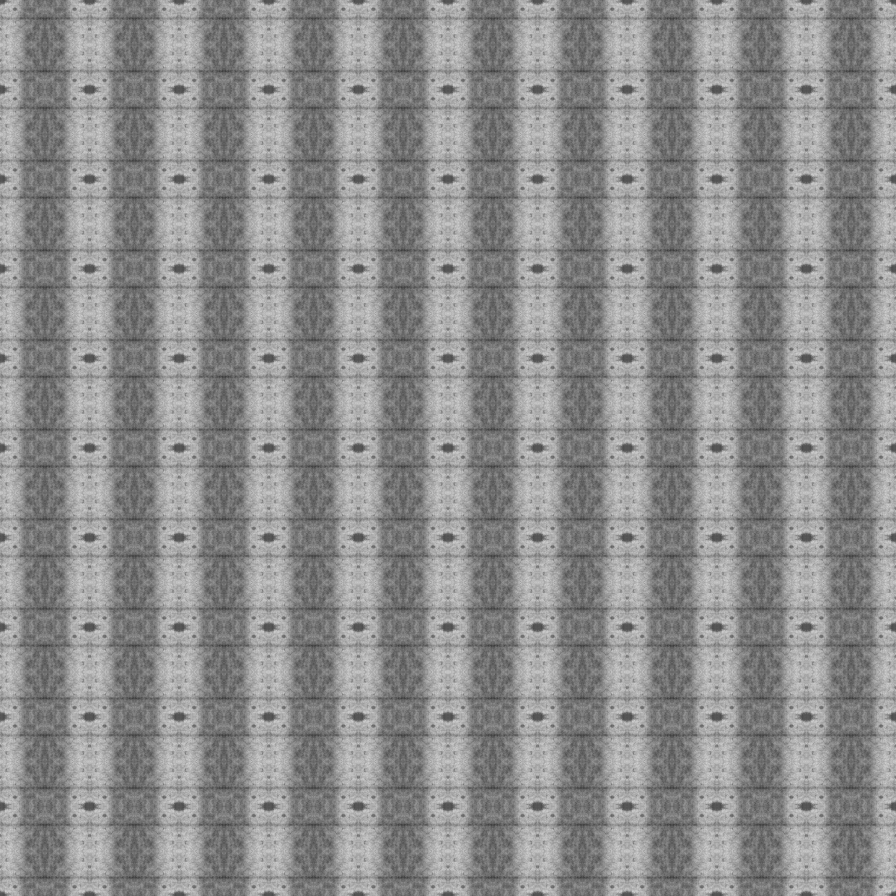
This pattern is drawn by a three.js fragment shader. Its source:

```glsl
// Weathered grey stone: soft pale columns crossed by paired dark seams, with a
// dark oval knot between each pair. Every cell is folded into one quadrant, so
// gradient-noise grain mirrors about both axes and the grid tiles seamlessly.
varying vec2 vUv;

const float REPEATS = 10.0;
const float SEAM_HEIGHT = 0.205;
const float DARK_STONE = 0.465;
const float PALE_STONE = 0.69;
const float KNOT_TONE = 0.29;

vec2 gradientAt(vec2 lattice) {
  float angle = 6.2832 * fract(sin(dot(lattice, vec2(127.1, 311.7))) * 43758.5);
  return vec2(cos(angle), sin(angle));
}

float gradientNoise(vec2 p) {
  vec2 i = floor(p);
  vec2 f = p - i;
  vec2 u = f * f * f * (f * (f * 6.0 - 15.0) + 10.0);
  vec2 e = vec2(1.0, 0.0);
  float low = mix(dot(gradientAt(i), f),
                  dot(gradientAt(i + e.xy), f - e.xy), u.x);
  float high = mix(dot(gradientAt(i + e.yx), f - e.yx),
                   dot(gradientAt(i + e.xx), f - e.xx), u.x);
  return mix(low, high, u.y);
}

float fractalNoise(vec2 p) {
  float sum = 0.0;
  float weight = 1.0;
  for (int octave = 0; octave < 3; octave++) {
    sum += weight * gradientNoise(p);
    p = p * 1.9 + 17.3;
    weight *= 0.75;
  }
  return sum;
}

// Distance to the nearest mirror axes: a quadrant running from 0 to 0.5
vec2 foldCell(vec2 p) {
  return abs(fract(p + 0.5) - 0.5);
}

float softOval(vec2 p, vec2 center, vec2 radius, float blur) {
  return 1.0 - smoothstep(1.0 - blur, 1.0 + blur, length((p - center) / radius));
}

float softLine(float distance, float halfWidth) {
  return 1.0 - smoothstep(0.0, halfWidth, abs(distance));
}

// Pale column, narrower and crisper inside the knot band
float columnLight(vec2 q, float band, float wobble) {
  float x = q.x + 0.035 * wobble;
  float broad = 1.0 - smoothstep(0.13, 0.36, x);
  float narrow = 1.0 - smoothstep(0.17, 0.28, x);
  return mix(broad, narrow, band);
}

// Thin cracks where the noise changes sign
float veins(vec2 q, float scale) {
  return 1.0 - smoothstep(0.0, 0.13, abs(gradientNoise(q * scale + 5.7)));
}

void main() {
  vec2 q = foldCell(vUv * REPEATS);
  float wobble = gradientNoise(q * vec2(11.0, 13.0) + 3.4);
  float grain = fractalNoise(q * 21.0 + 9.1);
  float streaks = gradientNoise(q * vec2(28.0, 7.0) + 31.6);
  float seamOffset = q.y - SEAM_HEIGHT - 0.012 * wobble;
  float band = 1.0 - smoothstep(-0.015, 0.015, seamOffset);

  // Columns and the tonal difference between bands
  float light = columnLight(q, band, wobble);
  float dark = 1.0 - light;
  float tone = mix(DARK_STONE, PALE_STONE, light);
  tone += 0.025 * light * smoothstep(0.22, 0.4, q.y);
  tone -= 0.035 * dark * (1.0 - band) * smoothstep(0.38, 0.5, q.x);
  tone += 0.02 * dark * band;

  // Grain, vertical streaks and cracks
  tone += 0.11 * grain + 0.06 * wobble;
  tone += 0.13 * dark * streaks;
  tone -= 0.05 * veins(q, 12.0) * mix(0.6, 1.0, light);

  // Band edges: rough seam, its shadow, and upright stains beside the knot
  float wear = 0.8 + 0.6 * gradientNoise(q * vec2(17.0, 5.0) + 2.8);
  tone -= 0.12 * wear * softLine(seamOffset, 0.024);
  tone -= 0.035 * softLine(seamOffset, 0.075);
  tone -= 0.05 * band * softLine(q.x - 0.29 - 0.02 * wobble, 0.035);

  // Bright rim, dark knot and small pits
  float rim = softOval(q, vec2(0.0), vec2(0.2, 0.1), 0.5);
  float knot = softOval(q + 0.012 * grain, vec2(0.0), vec2(0.085, 0.048), 0.45);
  tone += 0.045 * rim;
  tone = mix(tone, KNOT_TONE + 0.04 * grain, 0.92 * knot);
  float pits = softOval(q, vec2(0.165, 0.105), vec2(0.022, 0.018), 0.5);
  pits = max(pits, softOval(q, vec2(0.0, 0.325), vec2(0.018), 0.5));
  pits = max(pits, 0.6 * light * smoothstep(0.36, 0.5, gradientNoise(q * 19.0 + 44.2)));
  tone -= 0.24 * pits * (1.0 - knot);

  gl_FragColor = vec4(vec3(clamp(tone, 0.24, 0.8)), 1.0);
}
```
